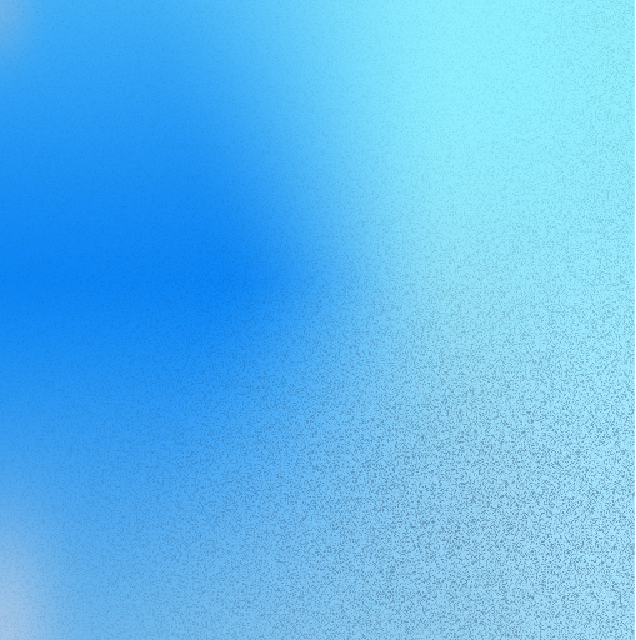
Give the GLSL for this background, as a WebGL 2 fragment shader.

```glsl
#version 300 es
precision highp float;
// Soft blue glow melting into pale cyan, with dark grain gathering at the lower right.

uniform vec2 u_resolution;
out vec4 fragColor;

float hash(vec2 cell) {
    vec3 p = fract(cell.xyx * vec3(0.1031, 0.1030, 0.0973));
    p += dot(p, p.yzx + 33.33);
    return fract((p.x + p.y) * p.z);
}

// Gaussian falloff around a centre, with a separate radius per axis
float glow(vec2 uv, vec2 centre, vec2 radius) {
    vec2 d = (uv - centre) / radius;
    return exp(-dot(d, d));
}

// Strength of the blue mass: widest at mid height, thinning above and below
float blueMass(vec2 uv) {
    float above = max(uv.y - 0.56, 0.0);
    float below = max(0.56 - uv.y, 0.0);
    float inner = 0.34 - 0.35 * above - 0.50 * below;
    float outer = 0.73 + 0.28 * below;
    float across = 1.0 - smoothstep(inner, outer, uv.x);
    float upright = exp(-1.6 * pow(above, 1.4) - 2.8 * pow(below, 1.4));
    return across * upright;
}

void main() {
    vec2 uv = gl_FragCoord.xy / u_resolution;

    // Pale ground: cyan above, greyer blue below, lighter toward the right edge
    vec3 color = mix(vec3(0.55, 0.77, 0.89), vec3(0.55, 0.925, 0.99), smoothstep(0.15, 0.90, uv.y));
    color += vec3(0.04, 0.045, 0.03) * smoothstep(0.70, 1.0, uv.x) * (1.0 - smoothstep(0.35, 0.80, uv.y));
    color -= vec3(0.0, 0.015, 0.02) * smoothstep(0.80, 1.0, uv.x) * smoothstep(0.4, 0.9, uv.y);

    // Blue mass and the two faded left corners
    color = mix(color, vec3(0.05, 0.52, 0.95), blueMass(uv));
    color = mix(color, vec3(0.64, 0.77, 0.90), 0.9 * glow(uv, vec2(0.0), vec2(0.085, 0.17)));
    color = mix(color, vec3(0.55, 0.72, 0.88), 0.55 * glow(uv, vec2(0.0, 1.0), vec2(0.05, 0.09)));

    // Dark speckle, centred on its mean so the overall tone holds
    float speckle = pow(hash(floor(gl_FragCoord.xy / u_resolution.y * 512.0)), 3.0) - 0.25;
    float strength = 0.05 + 0.34 * glow(uv, vec2(0.78, 0.17), vec2(0.48, 0.36));
    strength += 0.06 * smoothstep(0.75, 1.0, uv.x);
    color *= 1.0 - strength * speckle * vec3(1.15, 1.0, 0.9);

    // Thin white margin on the right
    color = mix(color, vec3(1.0), 0.95 * smoothstep(0.9972, 0.9988, uv.x));

    fragColor = vec4(clamp(color, 0.0, 1.0), 1.0);
}
```
